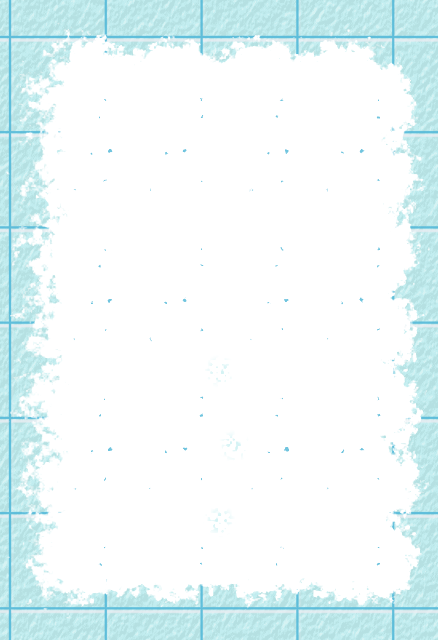
Give the GLSL for this background, as a Shadertoy shader.

```glsl
const vec3 WHITE = vec3(1.0);
const vec3 PAPER_LIGHT = vec3(0.76, 0.93, 0.94);
const vec3 PAPER_SHADE = vec3(0.71, 0.88, 0.885);
const vec3 PAPER_GLINT = vec3(0.87, 0.96, 0.96);
const vec3 LINE_BLUE = vec3(0.34, 0.73, 0.85);
const vec3 LINE_EDGE = vec3(0.92, 0.93, 0.95);

float hash(vec2 p) {
    vec3 q = fract(p.xyx * 0.1031);
    q += dot(q, q.yzx + 33.33);
    return fract((q.x + q.y) * q.z);
}

float noise(vec2 p) {
    vec2 cell = floor(p), f = fract(p);
    f = f * f * (3.0 - 2.0 * f);
    float low = mix(hash(cell), hash(cell + vec2(1, 0)), f.x);
    float high = mix(hash(cell + vec2(0, 1)), hash(cell + vec2(1, 1)), f.x);
    return mix(low, high, f.y);
}

float fbm(vec2 p) {
    float sum = 0.0, gain = 0.5;
    for (int i = 0; i < 3; i++) {
        sum += gain * noise(p);
        p = p * 2.17 + 19.3;
        gain *= 0.6;
    }
    return sum;
}

float roundedBox(vec2 p, vec2 halfSize, float radius) {
    vec2 q = abs(p) - halfSize + radius;
    return length(max(q, 0.0)) + min(max(q.x, q.y), 0.0) - radius;
}

// Nearest disc in a finite, evenly spaced row
float discRow(vec2 p, vec2 start, vec2 stride, float count, float radius) {
    float i = clamp(round(dot(p - start, stride) / dot(stride, stride)), 0.0, count - 1.0);
    return length(p - start - stride * i) - radius;
}

float paintShape(vec2 p) {
    float d = roundedBox(p - vec2(0.340, 0.4987), vec2(0.272, 0.4206), 0.07);
    d = min(d, discRow(p, vec2(0.586, 0.128), vec2(0.0, 0.1185), 7.0, 0.065));
    d = min(d, discRow(p, vec2(0.117, 0.128), vec2(0.0, 0.1185), 7.0, 0.065));
    d = min(d, discRow(p, vec2(0.137, 0.872), vec2(0.1335, 0.0), 4.0, 0.065));
    return min(d, discRow(p, vec2(0.137, 0.1315), vec2(0.1335, 0.0), 4.0, 0.065));
}

float stroke(float d, float halfWidth, float soft) {
    return 1.0 - smoothstep(halfWidth - soft, halfWidth + soft, abs(d));
}

// Signed offset to the nearest line of a repeat
float repeatLine(float x, float origin, float period) {
    return x - origin - period * round((x - origin) / period);
}

vec3 embossedPaper(vec2 p) {
    vec2 grain = vec2(p.x - 0.6 * p.y, 0.6 * p.x + p.y) * vec2(140.0, 75.0);
    float relief = fbm(grain) - fbm(grain + vec2(0.6, -0.25));
    vec3 color = mix(PAPER_SHADE, PAPER_LIGHT, smoothstep(-0.15, 0.12, relief));
    return mix(color, PAPER_GLINT, 0.7 * smoothstep(0.12, 0.35, relief));
}

vec3 addGrid(vec3 color, vec2 p, float px) {
    float dx = repeatLine(p.x, 0.0156, 0.1497);
    float dy = repeatLine(p.y, 0.0495, 0.1488);
    color = mix(color, LINE_EDGE, 0.8 * stroke(dy + 0.0052, 0.0022, px));
    color = mix(color, LINE_EDGE, 0.25 * stroke(dx - 0.004, 0.0015, px));
    float line = max(stroke(dx, 0.0018, 0.7 * px), stroke(dy, 0.0018, 0.7 * px));
    return mix(color, LINE_BLUE, 0.92 * line);
}

// Specks on a lattice, with every other column shifted sideways
float specks(vec2 p, vec2 origin, float shift, float radius, float px) {
    vec2 period = vec2(0.138, 0.2331);
    vec2 cell = round((p - origin) / period);
    vec2 q = p - origin - cell * period;
    q.x -= shift * mod(cell.x, 2.0);
    return 1.0 - smoothstep(radius - 0.6 * px, radius + 0.6 * px, length(q));
}

float allSpecks(vec2 p, float px) {
    vec2 q = p + 0.004 * (vec2(noise(p * 300.0), noise(p * 300.0 + 7.0)) - 0.5);
    float s = specks(q, vec2(0.1432, 0.7604), -0.022, 0.0016, px);
    s = max(s, specks(q, vec2(0.1719, 0.7643), -0.021, 0.0026, px));
    s = max(s, 0.6 * specks(q, vec2(0.1172, 0.7031), -0.02, 0.0014, px));
    s = max(s, specks(q, vec2(0.1563, 0.8177), 0.021, 0.0015, px));
    s = max(s, specks(q, vec2(0.1641, 0.8438), 0.013, 0.0013, px));
    return max(s, specks(q, vec2(0.1641, 0.7174), 0.013, 0.0013, px));
}

// Thin patches where the paper shows through
float wornPatches(vec2 p) {
    float worn = 0.0;
    for (int i = 0; i < 3; i++) {
        vec2 center = vec2(0.343 + 0.023 * float(i % 2), 0.420 - 0.117 * float(i));
        worn += 1.0 - smoothstep(0.004, 0.028, length(p - center));
    }
    return 0.7 * worn * smoothstep(0.55, 0.75, noise(p * 230.0));
}

void mainImage(out vec4 fragColor, in vec2 fragCoord) {
    vec2 p = fragCoord / iResolution.y;
    float px = 1.0 / iResolution.y;
    vec3 color = addGrid(embossedPaper(p), p, px);

    // Dry brush edge, more ragged on the left
    float leftSide = 1.0 - smoothstep(0.06, 0.15, p.x);
    float d = paintShape(p);
    float rough = mix(0.06, 0.12, leftSide);
    float edge = d + rough * (fbm(p * 85.0) - 0.49);
    float soft = mix(0.004, 0.013, leftSide) + px;
    float paint = 1.0 - smoothstep(-soft, soft, edge);

    // Small gaps inside the paint
    float inside = 1.0 - smoothstep(-0.04, -0.025, d);
    vec3 coat = mix(WHITE, PAPER_LIGHT, inside * wornPatches(p));
    coat = mix(coat, LINE_BLUE, 0.85 * inside * allSpecks(p, px));
    fragColor = vec4(mix(color, coat, paint), 1.0);
}
```
